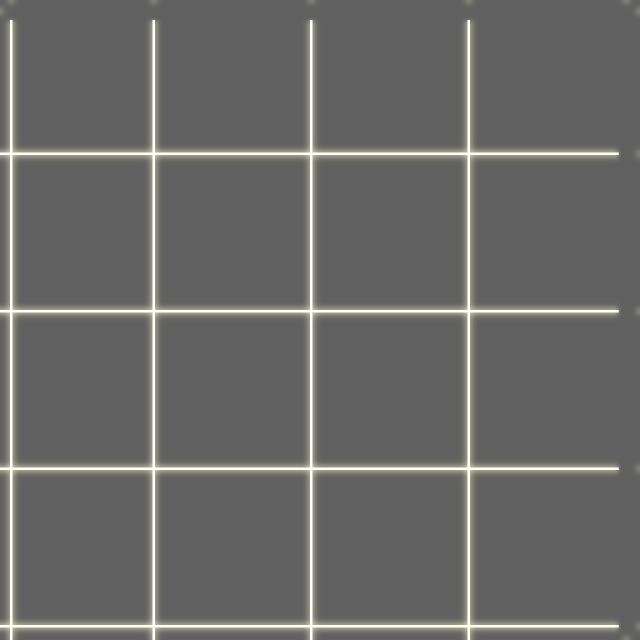
A Shadertoy shader for this pattern:

```glsl
// Glowing pale grid lines on grey, with faint light spots on the outer edges.
#define PITCH 0.24609
#define LINE_HALF 0.00195
#define GLOW_RADIUS 0.0078
#define GLOW_ROWS 0.42
#define GLOW_COLUMNS 0.37
#define SPOT_GLOW 0.2
#define ROW_END 0.9668
#define COLUMN_END 0.96875
#define EDGE_INSET 0.01758
#define GREY vec3(0.376)
#define GLOW_COLOR vec3(1.0, 1.0, 0.76)

// Bell-shaped falloff of light with distance
float falloff(float d) {
    float t = d / GLOW_RADIUS;
    return exp(-t * t);
}

// Antialiased coverage of a signed distance, positive inside
float coverage(float d, float pixel) {
    return clamp(d / pixel + 0.5, 0.0, 1.0);
}

// Light screened over existing light
float addLight(float light, float extra) {
    return 1.0 - (1.0 - light) * (1.0 - extra);
}

// Halo of a line: x is the distance across, y the length left before its end
float halo(vec2 p) {
    return falloff(p.x) * smoothstep(-0.006, 0.008, p.y);
}

void mainImage(out vec4 fragColor, in vec2 fragCoord) {
    vec2 uv = fragCoord / iResolution.xy;
    float pixel = 1.0 / min(iResolution.x, iResolution.y);
    float glow = 0.0;
    float core = 0.0;

    for (int i = 0; i < 5; i++) {
        // The outermost lines are pulled in from the canvas border
        float column = max(float(i) * PITCH - 0.00586, EDGE_INSET);
        float row = min(float(i) * PITCH + 0.02148, 1.0 - EDGE_INSET);

        // Four full rows and columns
        if (i < 4) {
            vec2 across = abs(uv - vec2(column, row));
            vec2 left = vec2(ROW_END, COLUMN_END) - uv;
            glow = addLight(glow, GLOW_COLUMNS * halo(vec2(across.x, left.y)));
            glow = addLight(glow, GLOW_ROWS * halo(vec2(across.y, left.x)));
            vec2 body = vec2(coverage(LINE_HALF - across.x, pixel),
                             coverage(LINE_HALF - across.y, pixel));
            vec2 ends = vec2(coverage(left.y, pixel), coverage(left.x, pixel));
            core = max(core, max(body.x * ends.x, body.y * ends.y));
        }

        // Spots of stray light on the top and right borders
        float spots = falloff(distance(uv, vec2(column, 1.0)))
                    + falloff(distance(uv, vec2(1.0, row)));

        // The last pair also lights the bottom and left borders
        if (i == 4) {
            spots += falloff(distance(uv, vec2(column, 0.0)))
                   + falloff(distance(uv, vec2(0.0, row)));
        }
        glow = addLight(glow, SPOT_GLOW * spots);
    }

    vec3 color = mix(GREY, GLOW_COLOR, glow);
    fragColor = vec4(mix(color, vec3(1.0), core), 1.0);
}
```
